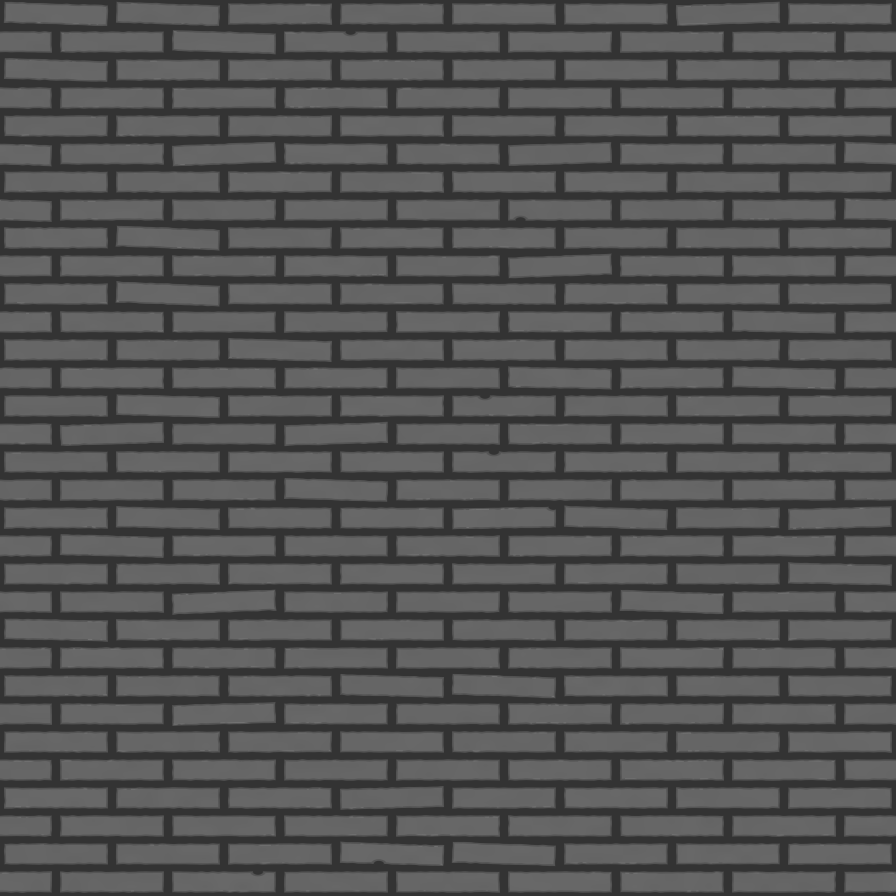
Reproduce this texture procedurally as a three.js fragment shader.

```glsl
// Grey running-bond brick wall: 8 bricks across, 32 courses, alternate courses shifted by half.
// Each brick is a box distance with a rough edge, a darker rim and pale flecks; a few
// bricks are tilted or chipped. Brick ids and noise wrap, so the wall tiles.
varying vec2 vUv;

const vec2 BRICKS = vec2(8.0, 32.0);
const vec2 HALF_BRICK = vec2(0.0577, 0.0116);
const float SOFT = 0.0007;        // edge smoothing
const float RIM = 0.0018;         // width of the darker rim
const float ROUGHNESS = 0.0009;
const float TILTED_SHARE = 0.1;
const float CHIPPED_SHARE = 0.03;

const vec3 MORTAR = vec3(0.20);
const vec3 RIM_COLOR = vec3(0.33);
const vec3 FACE = vec3(0.40);
const vec3 FLECK = vec3(0.48);

float hash(vec2 p) {
  vec3 q = fract(p.xyx * vec3(0.1031, 0.1030, 0.0973));
  q += dot(q, q.yzx + 33.33);
  return fract((q.x + q.y) * q.z);
}

// Value noise that wraps after a whole number of cells
float noise(vec2 uv, vec2 period) {
  vec2 p = uv * period;
  vec2 i = floor(p);
  vec2 f = fract(p);
  f = f * f * (3.0 - 2.0 * f);
  float a = hash(mod(i, period));
  float b = hash(mod(i + vec2(1.0, 0.0), period));
  float c = hash(mod(i + vec2(0.0, 1.0), period));
  float d = hash(mod(i + vec2(1.0, 1.0), period));
  return mix(mix(a, b, f.x), mix(c, d, f.x), f.y);
}

float boxDistance(vec2 p, vec2 halfSize) {
  vec2 d = abs(p) - halfSize;
  return length(max(d, 0.0)) + min(max(d.x, d.y), 0.0);
}

// 1 inside the shape, 0 outside
float cover(float d) {
  return 1.0 - smoothstep(-SOFT, SOFT, d);
}

// Rare tilt, as the angle in radians
float brickTilt(vec2 id) {
  float side = hash(id + 57.0) < 0.5 ? -1.0 : 1.0;
  float amount = mix(0.018, 0.042, hash(id + 91.0));
  return step(hash(id + 13.0), TILTED_SHARE) * side * amount;
}

vec2 rotate(vec2 p, float angle) {
  float c = cos(angle);
  float s = sin(angle);
  return vec2(c * p.x + s * p.y, c * p.y - s * p.x);
}

// Cuts a small round bite from the top or bottom of a few bricks
float chip(float d, vec2 p, vec2 id) {
  float along = (hash(id + 131.0) * 2.0 - 1.0) * HALF_BRICK.x;
  float edge = hash(id + 171.0) < 0.5 ? -HALF_BRICK.y : HALF_BRICK.y;
  float bite = 0.0035 - length((p - vec2(along, edge)) * vec2(0.6, 1.0));
  return hash(id + 211.0) < CHIPPED_SHARE ? max(d, bite) : d;
}

void main() {
  // Brick grid, with the even courses shifted
  vec2 grid = vUv * BRICKS;
  float course = floor(grid.y);
  grid.x += 0.5 * (1.0 - mod(course, 2.0));
  vec2 id = mod(floor(grid), BRICKS);
  vec2 local = rotate((fract(grid) - 0.5) / BRICKS, brickTilt(id));

  // Brick outline
  float wobble = noise(vUv, vec2(160.0)) - 0.5;
  float d = boxDistance(local, HALF_BRICK) + wobble * ROUGHNESS;
  d = chip(d, local, id);

  // Face with faint mottling
  float grain = noise(vUv, vec2(48.0, 96.0)) - 0.5;
  vec3 face = FACE + 0.012 * grain + 0.008 * (hash(id + 251.0) - 0.5);
  vec3 color = mix(MORTAR, RIM_COLOR, cover(d));
  color = mix(color, face, cover(d + RIM));

  // Broken pale flecks along the long edges
  float longEdge = 1.0 - smoothstep(0.0, 0.002, HALF_BRICK.y - abs(local.y) - 0.0015);
  float patches = smoothstep(0.62, 0.78, noise(vUv, vec2(40.0, 64.0)));
  float broken = smoothstep(0.45, 0.7, noise(vUv, vec2(230.0, 128.0)));
  float line = cover(abs(d + RIM) - 0.0006);
  color = mix(color, FLECK, 0.75 * line * longEdge * patches * broken);

  gl_FragColor = vec4(color, 1.0);
}
```
